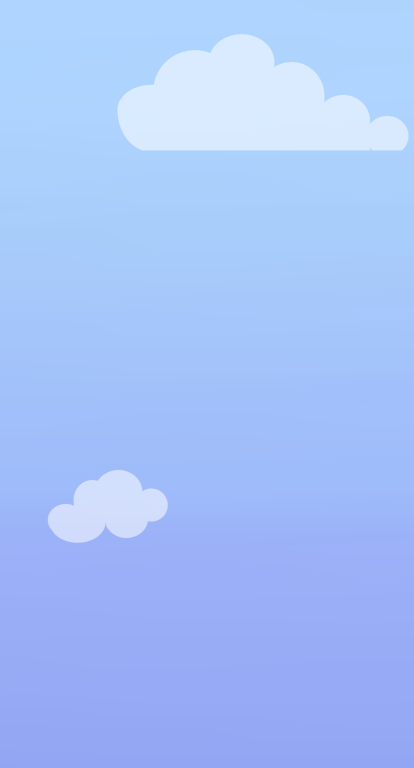
A Shadertoy shader for this texture:

```glsl
const float SKY_ASPECT = 0.5417;
const float CLOUD_OPACITY = 0.54;

// Each lobe: centre.xy, horizontal radius, upper radius
const vec4 LARGE_LOBES[6] = vec4[6](
    vec4(0.198, 0.857, 0.0443, 0.0325),
    vec4(0.255, 0.880, 0.0547, 0.0547),
    vec4(0.316, 0.919, 0.0430, 0.0365),
    vec4(0.3815, 0.875, 0.0430, 0.0443),
    vec4(0.449, 0.8425, 0.0352, 0.0339),
    vec4(0.5065, 0.823, 0.0280, 0.0260));
const vec4 SMALL_LOBES[6] = vec4[6](
    vec4(0.086, 0.323, 0.0234, 0.0208),
    vec4(0.1016, 0.320, 0.0365, 0.0156),
    vec4(0.121, 0.349, 0.0247, 0.0260),
    vec4(0.155, 0.3594, 0.0313, 0.0286),
    vec4(0.198, 0.3424, 0.0215, 0.0215),
    vec4(0.1654, 0.3255, 0.0286, 0.0260));

// Lower radii; a long drop turns a lobe into a column
const float LARGE_DROPS[6] = float[6](0.0547, 1.0, 1.0, 1.0, 1.0, 0.026);
const float SMALL_DROPS[6] = float[6](0.0208, 0.0267, 0.039, 0.039, 0.0215, 0.026);

float hash(vec2 cell) {
    return fract(sin(dot(cell, vec2(127.1, 311.7))) * 43758.5453);
}

float valueNoise(vec2 p) {
    vec2 cell = floor(p);
    vec2 f = fract(p);
    f = f * f * (3.0 - 2.0 * f);
    float low = mix(hash(cell), hash(cell + vec2(1.0, 0.0)), f.x);
    float high = mix(hash(cell + vec2(0.0, 1.0)), hash(cell + vec2(1.0)), f.x);
    return mix(low, high, f.y);
}

// Approximate distance to an ellipse with separate upper and lower radii
float lobeDistance(vec2 p, vec4 lobe, float drop) {
    vec2 q = p - lobe.xy;
    vec2 radii = vec2(lobe.z, q.y > 0.0 ? lobe.w : drop);
    float k = length(q / radii);
    return k * (k - 1.0) / max(length(q / (radii * radii)), 0.001);
}

float cloudDistance(vec2 p, vec4 lobes[6], float drops[6], float base) {
    float d = 1.0;
    for (int i = 0; i < 6; i++) {
        d = min(d, lobeDistance(p, lobes[i], drops[i]));
    }
    return max(d, base - p.y);
}

float coverage(float d, float softness) {
    return 1.0 - smoothstep(-softness, softness, d);
}

vec3 skyColor(float height) {
    vec3 color = mix(vec3(0.573, 0.645, 0.950), vec3(0.608, 0.690, 0.970), smoothstep(-0.1, 0.32, height));
    color = mix(color, vec3(0.622, 0.735, 0.980), smoothstep(0.27, 0.38, height));
    color = mix(color, vec3(0.660, 0.803, 0.981), smoothstep(0.34, 0.76, height));
    return mix(color, vec3(0.682, 0.832, 0.998), smoothstep(0.66, 0.92, height));
}

void mainImage(out vec4 fragColor, in vec2 fragCoord) {
    vec2 p = fragCoord / iResolution.xy * vec2(SKY_ASPECT, 1.0);
    float softness = 0.8 / iResolution.y;

    // Sky with faint, slightly tilted streaks
    float streak = valueNoise(vec2(p.x * 4.0, (p.y - 0.03 * p.x) * 45.0)) - 0.5;
    vec3 color = skyColor(p.y + 0.012 * streak) + 0.004 * streak;

    // Translucent clouds
    float largeCloud = cloudDistance(p, LARGE_LOBES, LARGE_DROPS, 0.8042);
    float smallCloud = cloudDistance(p, SMALL_LOBES, SMALL_DROPS, 0.0);
    float cover = coverage(min(largeCloud, smallCloud), softness);
    color = mix(color, vec3(1.0), CLOUD_OPACITY * cover);

    fragColor = vec4(color, 1.0);
}
```
